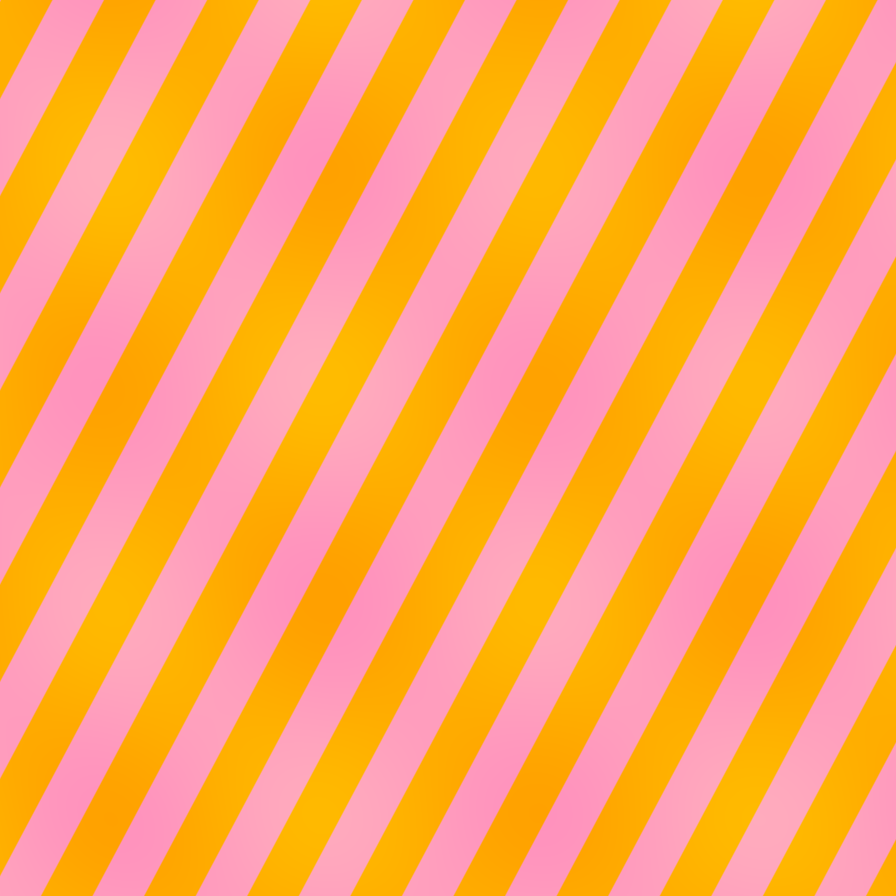
Give the GLSL for this pattern, as a three.js fragment shader.

```glsl
varying vec2 vUv;

const float STRIPE_PERIOD = 0.1151;   // horizontal distance between repeats
const float STRIPE_SLOPE = 1.884;     // rise over run
const float STRIPE_OFFSET = 0.001;
const float EDGE_SOFTNESS = 0.0012;

const vec3 ORANGE = vec3(1.0, 0.682, 0.0);
const vec3 PINK = vec3(1.0, 0.622, 0.74);

const vec2 TINT_PERIOD = vec2(0.483, 0.480);  // along the two diagonals
const vec2 TINT_PHASE = vec2(0.065, 0.169);
const vec2 TINT_WEIGHT = vec2(0.42, 0.46);
const float TINT_DEPTH = 0.055;
const float NOISE_SCALE = 5.0;
const float NOISE_WEIGHT = 0.35;
const float TAU = 6.28319;

float hash(vec2 cell) {
  vec3 p = fract(cell.xyx * 0.1031);
  p += dot(p, p.yzx + 33.33);
  return fract((p.x + p.y) * p.z);
}

float valueNoise(vec2 p) {
  vec2 cell = floor(p);
  vec2 f = fract(p);
  f = f * f * (3.0 - 2.0 * f);
  float low = mix(hash(cell), hash(cell + vec2(1.0, 0.0)), f.x);
  float high = mix(hash(cell + vec2(0.0, 1.0)), hash(cell + 1.0), f.x);
  return mix(low, high, f.y);
}

// Coverage of the orange bands, which fill half of each repeat
float orangeStripe(vec2 uv) {
  float across = uv.x + (1.0 - uv.y) / STRIPE_SLOPE - STRIPE_OFFSET;
  float phase = fract(across / STRIPE_PERIOD);
  float inside = (0.25 - abs(phase - 0.25));
  inside = max(inside, phase - 1.0 + 0.0);
  // Signed distance to the nearest edge, continuous across the wrap
  float edge = 0.25 - abs(fract(phase + 0.25) - 0.5);
  edge *= phase < 0.5 ? sign(inside + 0.001) : 1.0;
  return smoothstep(-EDGE_SOFTNESS, EDGE_SOFTNESS, edge * STRIPE_PERIOD);
}

// Soft patches of deeper colour, positive where deeper
float patchDepth(vec2 uv) {
  vec2 diagonals = vec2(uv.x + 1.0 - uv.y, uv.x + uv.y - 1.0);
  vec2 waves = cos(TAU * (diagonals - TINT_PHASE) / TINT_PERIOD);
  float grain = valueNoise(uv * NOISE_SCALE) - 0.5;
  return dot(waves, TINT_WEIGHT) + grain * NOISE_WEIGHT;
}

void main() {
  vec3 color = mix(PINK, ORANGE, orangeStripe(vUv));
  color.g -= TINT_DEPTH * patchDepth(vUv);
  gl_FragColor = vec4(color, 1.0);
}
```
